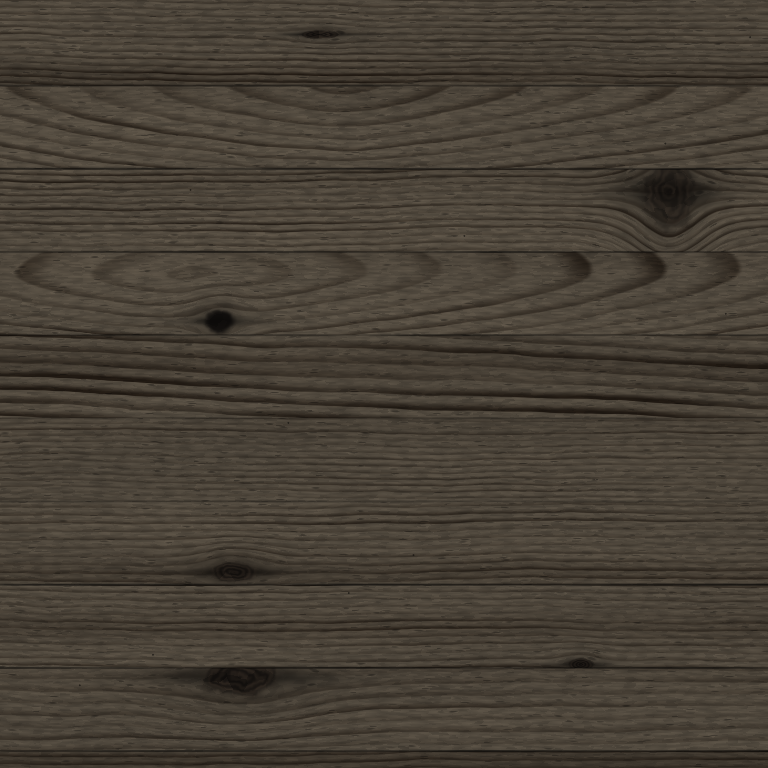
A WebGL 1 fragment shader for this texture:

```glsl
precision highp float;
// Dark weathered pine boards: horizontal planks with grain, arched rings and knots.
uniform vec2 u_resolution;

const float PLANK_HEIGHT = 0.1083;
const float FIRST_SEAM = 0.1115;
const vec3 PALE_WOOD = vec3(0.345, 0.312, 0.265);
const vec3 LATE_WOOD = vec3(0.135, 0.105, 0.077);
const vec3 KNOT_BROWN = vec3(0.19, 0.155, 0.125);
const vec3 KNOT_BLACK = vec3(0.045, 0.038, 0.034);

float hash(vec2 p) {
  return fract(sin(dot(p, vec2(127.1, 311.7))) * 4375.85);
}

// Layered sines, roughly -1 to 1
float waves(vec2 p, float seed) {
  float sum = 0.0, amp = 0.5;
  for (int i = 0; i < 4; i++) {
    sum += amp * sin(p.x + seed + 1.7 * sin(p.y + seed * 2.3));
    p = mat2(1.6, 0.7, -0.7, 1.6) * p;
    seed += 2.1;
    amp *= 0.55;
  }
  return sum;
}

// Cellular noise: distance to the nearest point, and the hash of its cell
vec2 cells(vec2 p) {
  vec2 base = floor(p), best = vec2(9.0, 0.0);
  for (int j = -1; j <= 1; j++)
    for (int i = -1; i <= 1; i++) {
      vec2 cell = base + vec2(float(i), float(j));
      vec2 point = cell + vec2(hash(cell), hash(cell + 41.3));
      float d = length(point - p);
      if (d < best.x) best = vec2(d, hash(cell + 17.9));
    }
  return best;
}

// Knot of a plank: centre and radii; parked off canvas where there is none
vec4 knotOf(float id) {
  if (id == 0.0) return vec4(0.418, 0.045, 0.026, 0.006);
  if (id == 2.0) return vec4(0.872, 0.250, 0.034, 0.055);
  if (id == 3.0) return vec4(0.285, 0.418, 0.021, 0.016);
  if (id == 6.0) return vec4(0.305, 0.745, 0.028, 0.014);
  if (id == 7.0) return vec4(0.757, 0.865, 0.018, 0.009);
  if (id == 8.0) return vec4(0.312, 0.882, 0.052, 0.026);
  return vec4(-9.0, -9.0, 0.02, 0.02);
}

// Grain of a plank: ring count, contrast, slope
vec3 grainOf(float id) {
  if (id == 4.0) return vec3(6.0, 1.15, 0.4);
  if (id == 5.0) return vec3(13.0, 0.6, 0.06);
  if (id == 8.0) return vec3(7.0, 0.65, -0.12);
  return vec3(10.0 + 2.0 * hash(vec2(id, 5.0)), 0.85, 0.2 * hash(vec2(id, 8.0)) - 0.1);
}

// Dark band of a plank: height within it and strength
vec2 bandOf(float id) {
  if (id == 0.0) return vec2(0.88, 0.28);
  if (id == 4.0) return vec2(0.30, 0.22);
  if (id == 6.0) return vec2(0.85, 0.20);
  if (id == 7.0) return vec2(0.50, 0.20);
  if (id == 9.0) return vec2(0.10, 0.35);
  return vec2(0.1, 0.08);
}

// Rings of an arch with pointed ends
float archRings(vec2 d) {
  vec2 a = pow(abs(d * vec2(9.0, 31.0)) + 0.001, vec2(1.5));
  return pow(a.x + a.y, 0.667);
}

// Slow darkening through each ring, then a crisp edge
float lateWood(float ring, float start, float soft, float seed) {
  float s = fract(ring);
  float strength = mix(0.3, 1.0, hash(vec2(floor(ring), seed)));
  return strength * smoothstep(start, 0.9, s) * (1.0 - smoothstep(1.0 - soft, 1.0, s));
}

void main() {
  vec2 p = gl_FragCoord.xy / u_resolution;
  p.y = 1.0 - p.y;
  float across = max((p.y - FIRST_SEAM) / PLANK_HEIGHT + 1.0, 0.0);
  float id = floor(across);
  bool arched = id == 1.0 || id == 3.0;
  vec4 knot = knotOf(id);
  vec3 grain = grainOf(id);

  // Bend the grain around the knot
  vec2 fromKnot = p - knot.xy;
  vec2 spread = fromKnot / (knot.zw * vec2(1.9, 2.2));
  vec2 g = p;
  g.y -= fromKnot.y * 0.85 * exp(-dot(spread, spread));
  g.y += 0.0035 * waves(g * vec2(8.0, 14.0), id * 3.7);
  g.y += 0.0008 * waves(g * vec2(45.0, 60.0), id);

  // Growth rings
  float local = (g.y - FIRST_SEAM) / PLANK_HEIGHT + 1.0 - id;
  float ring = (local - grain.z * p.x) * grain.x + 20.0;
  if (arched) {
    vec2 heart = id == 1.0 ? vec2(0.445, 0.108) : vec2(0.25, 0.36);
    ring = archRings(g - heart) * 1.15 + 2.5 * local * local + 0.4;
    grain = vec3(5.0, 0.75, 0.0);
  }
  float soft = clamp(1.3 * grain.x / (PLANK_HEIGHT * u_resolution.y), 0.1, 0.4);
  float late = lateWood(ring, arched ? 0.45 : 0.3, soft, id) * grain.y;
  late *= 0.85 + 0.4 * waves(g * vec2(7.0, 50.0), id + 4.0);
  vec2 band = bandOf(id);
  float bandOffset = (local - band.x - 0.2 * grain.z * p.x) / 0.16;
  late += band.y * exp(-bandOffset * bandOffset);

  // Fibres at two scales, broad stains and pits
  float fibre = cells(g * vec2(38.0, 230.0) + id * 7.0).x - 0.45;
  vec2 hair = cells(g * vec2(75.0, 400.0) + id * 3.0);
  float stain = waves(g * vec2(5.0, 38.0), id * 1.9);
  vec3 color = mix(PALE_WOOD, LATE_WOOD, clamp(late, 0.0, 1.0));
  color *= 0.97 - 0.2 * fibre + 0.17 * (hair.y - 0.5) + 0.05 * stain;
  color *= 1.0 - 0.35 * smoothstep(0.9, 1.0, hair.y) * (1.0 - smoothstep(0.2, 0.6, hair.x));
  color *= arched ? 0.97 : 0.95 + 0.06 * (hash(vec2(id, 2.0)) - 0.5);
  vec2 pit = cells(p * 55.0);
  color *= 1.0 - 0.5 * step(0.994, pit.y) * (1.0 - smoothstep(0.03, 0.1, pit.x));

  // Knot: halo, drawn-out streak, ringed core
  float q = length(fromKnot / knot.zw) + 0.14 * waves(fromKnot * 110.0, id);
  vec2 tail = fromKnot / (knot.zw * vec2(2.3, 0.35));
  color *= 1.0 - 0.25 * exp(-q * q * 0.5) - 0.45 * exp(-dot(tail, tail));
  float hollow = id == 3.0 ? 1.0 : 0.7 + 0.2 * sin(q * 24.0) - 0.25 * q;
  vec3 core = mix(KNOT_BROWN, KNOT_BLACK, clamp(hollow, 0.0, 1.0));
  core *= 1.0 + 0.5 * (hair.y - 0.5);
  float coreMask = 1.0 - smoothstep(0.6, 1.15, q);
  color = mix(color, core, coreMask * (id == 2.0 ? 0.65 : 0.92));

  // Seams of uneven depth
  float seam = floor(across + 0.5);
  float gap = abs(across - seam) * PLANK_HEIGHT;
  float depth = seam == 5.0 || seam == 6.0 ? 0.25 : mix(0.4, 0.75, hash(vec2(seam, 3.0)));
  depth *= step(0.5, seam) * (0.8 + 0.4 * waves(vec2(p.x * 15.0, 0.0), seam));
  color *= 1.0 - depth * (1.0 - smoothstep(0.0004, 0.0022, gap));
  gl_FragColor = vec4(color, 1.0);
}
```
